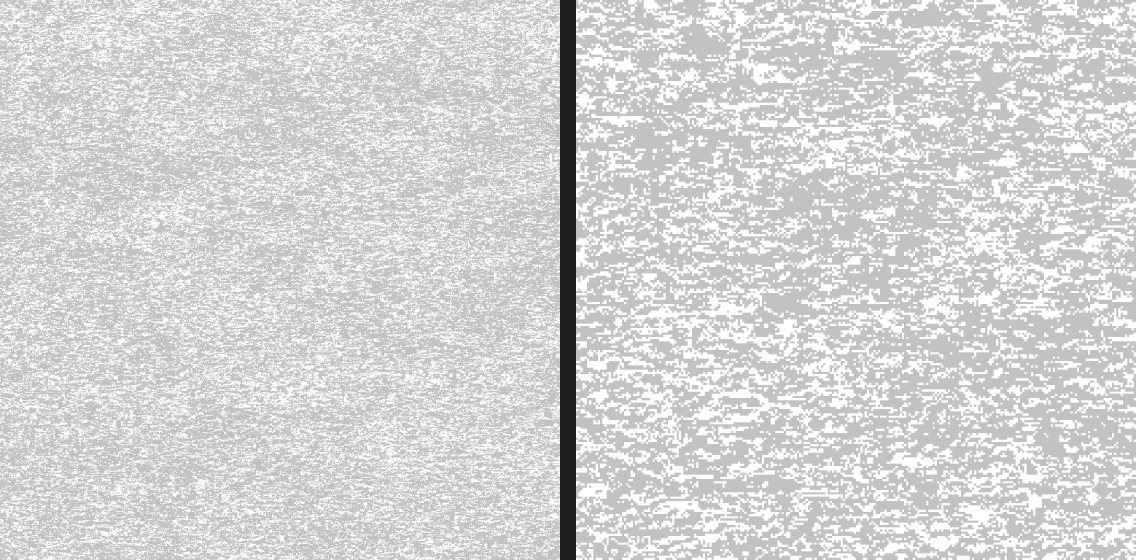
Left: the whole. Right: its middle third, enlarged.
Write a Shadertoy shader that draws this texture.

```glsl
// Pale grey brushed surface covered in fine white grains and short horizontal streaks.

const vec3  BASE_GREY      = vec3(0.76);
const vec3  GRAIN_WHITE    = vec3(1.0);
const float GRAINS_ACROSS  = 768.0;            // grain cells per canvas height
const vec2  SHORT_STREAK   = vec2(3.2, 1.3);   // sizes in grain cells
const vec2  LONG_STREAK    = vec2(11.0, 1.5);
const vec2  CLOUD_SIZE     = vec2(75.0, 32.0);
const float GRAIN_WEIGHT   = 0.45;
const float SHORT_WEIGHT   = 0.75;
const float LONG_WEIGHT    = 0.50;
const float CLOUD_WEIGHT   = 0.16;
const float TOP_GLOW       = 0.05;             // extra grains near the top edge
const float THRESHOLD      = 0.105;            // higher means fewer white grains
const float WAVE_HEIGHT    = 0.7;              // bend of the streaks, in cells
const int   SUBSAMPLES     = 3;                // per axis, for smooth edges

float hash(vec2 p) {
    vec3 q = fract(p.xyx * 0.1031);
    q += dot(q, q.yzx + 33.33);
    return fract((q.x + q.y) * q.z);
}

// Smooth noise centred on zero
float valueNoise(vec2 p) {
    vec2 cell = floor(p);
    vec2 f = fract(p);
    f = f * f * (3.0 - 2.0 * f);
    float low  = mix(hash(cell), hash(cell + vec2(1.0, 0.0)), f.x);
    float high = mix(hash(cell + vec2(0.0, 1.0)), hash(cell + vec2(1.0, 1.0)), f.x);
    return mix(low, high, f.y) - 0.5;
}

// Layered sines that keep the streaks from lying perfectly straight
float streakWave(vec2 p) {
    return WAVE_HEIGHT * (sin(p.x * 0.19 + p.y * 0.37) + sin(p.x * 0.083 - p.y * 0.23));
}

// 1 where a grain cell is white, 0 where the base shows
float whiteGrain(vec2 uv) {
    vec2 cell = floor(uv * GRAINS_ACROSS);
    vec2 bent = cell + vec2(0.0, streakWave(cell));

    float field = GRAIN_WEIGHT * (hash(cell + 17.0) - 0.5);
    field += SHORT_WEIGHT * valueNoise(bent / SHORT_STREAK + 211.0);
    field += LONG_WEIGHT * valueNoise(bent / LONG_STREAK + 503.0);
    field += CLOUD_WEIGHT * valueNoise(cell / CLOUD_SIZE + 91.0);
    field += TOP_GLOW * smoothstep(0.85, 1.0, uv.y);
    return step(THRESHOLD, field);
}

void mainImage(out vec4 fragColor, in vec2 fragCoord) {
    // Average the grains that fall inside this pixel
    float coverage = 0.0;
    for (int j = 0; j < SUBSAMPLES; j++) {
        for (int i = 0; i < SUBSAMPLES; i++) {
            vec2 offset = (vec2(i, j) + 0.5) / float(SUBSAMPLES) - 0.5;
            coverage += whiteGrain((fragCoord + offset) / iResolution.y);
        }
    }
    coverage /= float(SUBSAMPLES * SUBSAMPLES);

    fragColor = vec4(mix(BASE_GREY, GRAIN_WHITE, coverage), 1.0);
}
```
